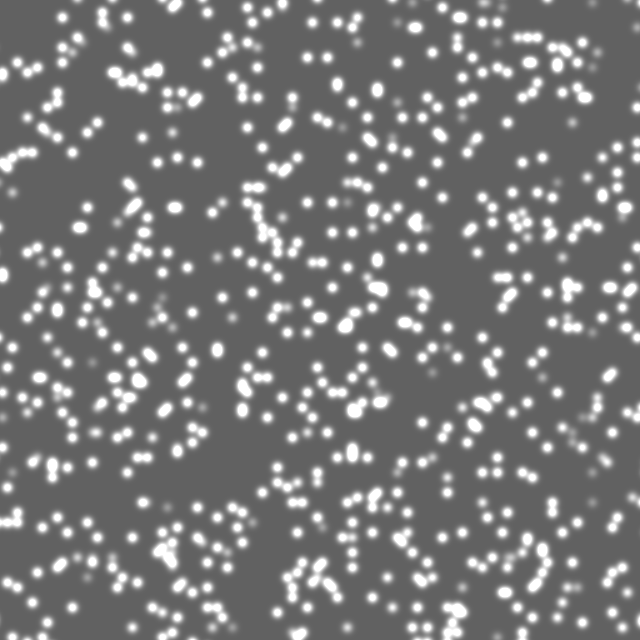
A Shadertoy shader for this pattern:

```glsl
// Soft white glowing dots scattered on a fine grid over flat grey.

const float GRID_CELLS   = 128.0;   // lattice cells across the canvas height
const float DOT_DENSITY  = 0.043;   // chance that a cell holds a dot
const float DOT_SIGMA    = 0.0056;  // Gaussian width, in canvas units
const float DIM_GLOW     = 0.20;    // peak added by the faintest dots
const float FULL_GLOW    = 0.84;    // peak added by ordinary dots
const float DIM_FRACTION = 0.35;    // share of dots fading towards dim
const int   REACH        = 2;       // neighbour cells a glow can touch
const vec3  BACKGROUND   = vec3(0.38);

// Integer avalanche hash
uint scramble(uint n) {
    n ^= n >> 16;
    n *= 0x7feb352du;
    n ^= n >> 15;
    n *= 0x846ca68bu;
    return n ^ (n >> 16);
}

// Two independent random values in 0..1 for a cell
vec2 cellRandom(ivec2 cell) {
    uint a = scramble(uint(cell.x + 1000) + scramble(uint(cell.y + 1000)));
    uint b = scramble(a + 17u);
    return vec2(a >> 8, b >> 8) / 16777216.0;
}

// Peak brightness of the dot in a cell, zero when the cell is empty
float dotPeak(ivec2 cell) {
    vec2 rnd = cellRandom(cell);
    float peak = mix(DIM_GLOW, FULL_GLOW, smoothstep(0.0, DIM_FRACTION, rnd.y));
    return rnd.x < DOT_DENSITY ? peak : 0.0;
}

// Sum of the Gaussian glows around a point, so close dots fuse into blobs
float glowField(vec2 p) {
    vec2 gridPos = p * GRID_CELLS;
    ivec2 home = ivec2(floor(gridPos));
    float sigmaCells = DOT_SIGMA * GRID_CELLS;
    float glow = 0.0;
    for (int y = -REACH; y <= REACH; y++) {
        for (int x = -REACH; x <= REACH; x++) {
            ivec2 cell = home + ivec2(x, y);
            vec2 offset = gridPos - (vec2(cell) + 0.5);
            float falloff = exp(-dot(offset, offset) / (2.0 * sigmaCells * sigmaCells));
            glow += dotPeak(cell) * falloff;
        }
    }
    return glow;
}

void mainImage(out vec4 fragColor, in vec2 fragCoord) {
    vec2 p = fragCoord / iResolution.y;
    // Clipping gives single dots a small white core and clusters a flat one
    vec3 color = min(BACKGROUND + glowField(p), 1.0);
    fragColor = vec4(color, 1.0);
}
```
